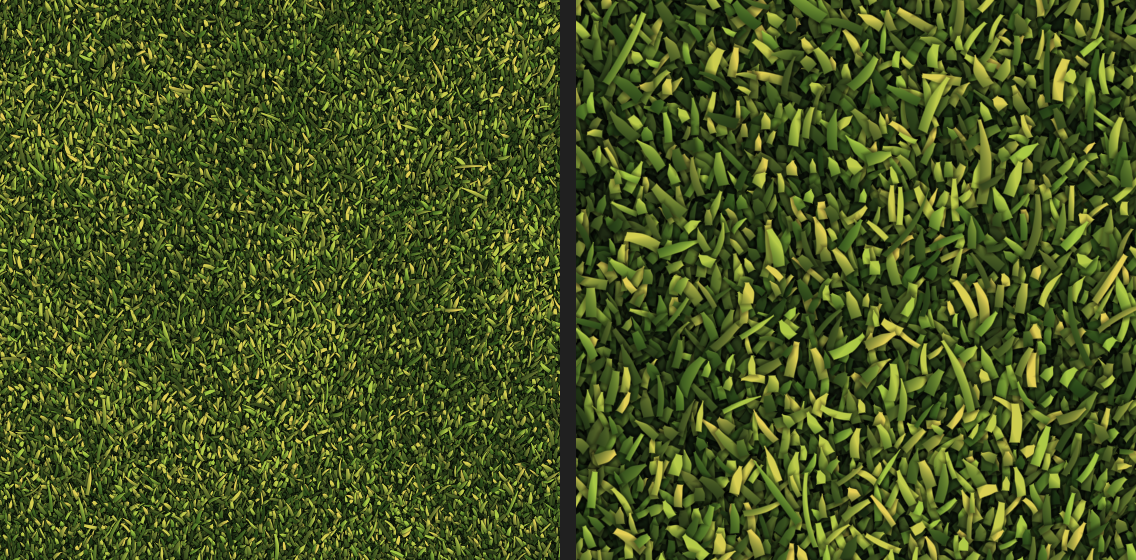
Left, the full canvas; right, a detail of the centre.
This texture is drawn by a WebGL 2 fragment shader. Its source:

```glsl
#version 300 es
precision highp float;
// Dense mown grass seen from above: short curved blades scattered on
// jittered grids, painted from dark deep layers up to bright top ones.
// Each blade shades what lies under it; broad noise varies light and lean.

uniform vec2 u_resolution;
out vec4 fragColor;

// Integer hash: four values from 0 to 1 for a cell, a layer and a seed.
vec4 hash4(ivec2 cell, int layer, int seed) {
    uvec4 v = uvec4(ivec4(cell, layer, seed)) * 1664525u + 1013904223u;
    v.x += v.y * v.w; v.y += v.z * v.x; v.z += v.x * v.y; v.w += v.y * v.z;
    v ^= v >> 16u;
    v.x += v.y * v.w; v.y += v.z * v.x; v.z += v.x * v.y; v.w += v.y * v.z;
    return vec4(v >> 8u) / 16777216.0;
}

float valueNoise(vec2 p, int seed) {
    ivec2 i = ivec2(floor(p));
    vec2 f = fract(p);
    f = f * f * (3.0 - 2.0 * f);
    float low = mix(hash4(i, 0, seed).x, hash4(i + ivec2(1, 0), 0, seed).x, f.x);
    float high = mix(hash4(i + ivec2(0, 1), 0, seed).x, hash4(i + ivec2(1, 1), 0, seed).x, f.x);
    return mix(low, high, f.y);
}

// Colour ramp from shadow green to sunlit yellow green.
vec3 grassColor(float tone, float warmth) {
    float t = clamp(tone, 0.0, 1.08);
    vec3 color = vec3(0.06, 0.10, 0.05) + vec3(0.28, 0.42, 0.13) * t
               + vec3(0.33, 0.20, 0.09) * t * t * t;
    return color * (1.0 + (warmth - 0.5) * vec3(0.34, 0.04, 0.25));
}

// Paints one layer of blades over the colour below it.
vec3 paintLayer(vec3 color, vec2 uv, int layer, float cellSize, float density,
                float depth, float light, float lean) {
    float soft = 0.0003 + 0.45 / u_resolution.y;
    vec2 p = uv + hash4(ivec2(layer), 7, 3).xy;
    ivec2 home = ivec2(floor(p / cellSize));

    for (int y = 1; y >= -1; y--)
    for (int x = -1; x <= 1; x++) {
        ivec2 cell = home + ivec2(x, y);
        vec4 place = hash4(cell, layer, 1);
        vec4 look = hash4(cell, layer, 2);
        vec4 form = hash4(cell, layer, 5);
        if (form.w > density) continue;

        // Blade frame: y runs from base to tip, x across.
        float angle = lean + (place.z + place.w - 1.0) * 1.5;
        float c = cos(angle), s = sin(angle);
        vec2 q = mat2(c, -s, s, c) * (p - (vec2(cell) + place.xy) * cellSize);
        float halfLength = cellSize * mix(0.25, 0.8, form.x * form.x);
        float along = q.y / halfLength;
        q.x += (form.y - 0.5) * 0.35 * halfLength * along * along;

        // Tapered blade with a blunt or pointed tip.
        float taper = 1.0 - mix(0.2, 0.9, form.z) * smoothstep(0.0, 1.0, along);
        float halfWidth = mix(0.0014, 0.0036, look.x) * taper;
        float dist = max(abs(q.x) - halfWidth, abs(q.y) - halfLength);

        // Contact shadow, then the blade lit towards its tip and one side.
        color *= 1.0 - 0.36 * smoothstep(0.003, 0.0, dist);
        float tone = depth * depth * 0.38 + look.y * (0.3 + 0.45 * depth);
        tone *= light * (0.98 + 0.2 * clamp(along, -1.0, 1.0));
        tone *= 1.0 + 0.14 * clamp(q.x / halfWidth, -1.0, 1.0);
        color = mix(color, grassColor(tone, look.z), smoothstep(soft, -soft, dist));
    }
    return color;
}

void main() {
    vec2 uv = gl_FragCoord.xy / u_resolution.y;

    // Broad patches of light and a slowly turning lean.
    float patches = 0.6 * valueNoise(uv * 4.0, 11) + 0.4 * valueNoise(uv * 11.0, 12);
    float light = 0.92 + 0.42 * patches;
    float lean = 0.7 * (valueNoise(uv * 2.5, 13) - 0.5);

    // Dense short blades from the soil upwards.
    vec3 color = grassColor(0.04, 0.4);
    for (int i = 0; i < 12; i++)
        color = paintLayer(color, uv, i, 0.016, 1.0, float(i) / 11.0, light, lean);

    // A few longer blades lie on top.
    for (int i = 12; i < 14; i++)
        color = paintLayer(color, uv, i, 0.032, 0.16, 0.85, light, lean);

    fragColor = vec4(color, 1.0);
}
```
